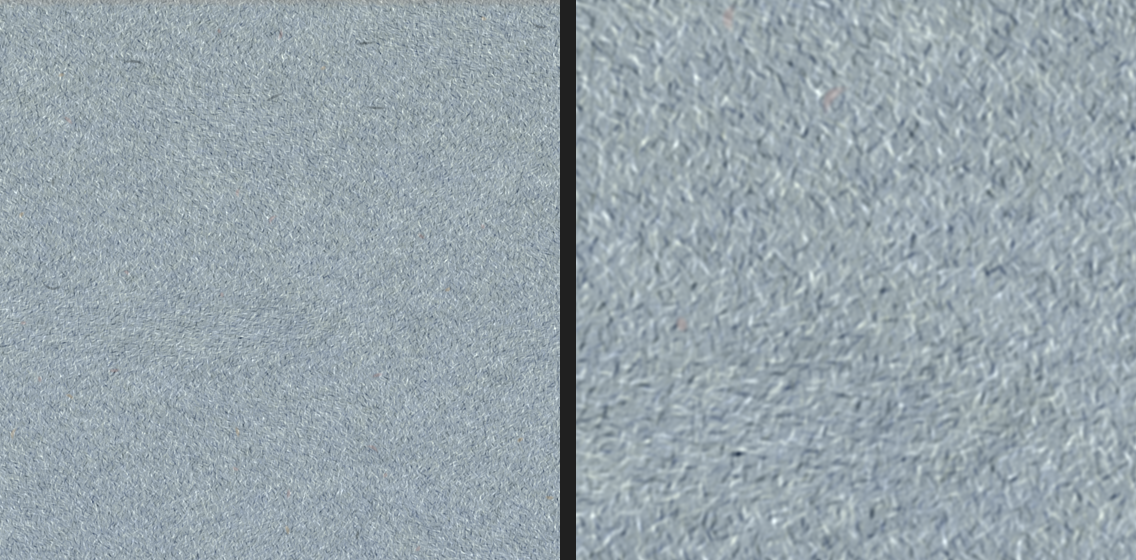
Left: the whole. Right: its middle third, enlarged.
A WebGL 2 fragment shader for this texture:

```glsl
#version 300 es
precision highp float;

uniform vec2 u_resolution;
out vec4 fragColor;

#define FIBRE_CELLS 128.0
#define FIBRE_SIZE vec2(0.33, 0.18)
#define FIBRE_CONTRAST 0.127
#define GRAIN_CONTRAST 0.034
#define CLOUD_CONTRAST 0.013
#define TINT_STRENGTH 0.015
#define PAPER_COLOR vec3(0.599, 0.652, 0.681)
#define OCHRE_COLOR vec3(0.67, 0.62, 0.53)
#define ROSE_COLOR vec3(0.63, 0.57, 0.57)
#define HAIR_COLOR vec3(0.36, 0.40, 0.42)
#define EDGE_COLOR vec3(0.60, 0.61, 0.60)

// Three random values in 0..1 for a cell and an index
vec3 hash3(vec2 cell, int index) {
    uvec3 v = uvec3(ivec3(ivec2(cell), index));
    v = v * 1664525u + 1013904223u;
    v.x += v.y * v.z;
    v.y += v.z * v.x;
    v.z += v.x * v.y;
    v ^= v >> 16u;
    v.x += v.y * v.z;
    v.y += v.z * v.x;
    v.z += v.x * v.y;
    return vec3(v) * exp2(-32.0);
}

mat2 rotation(float angle) {
    float c = cos(angle), s = sin(angle);
    return mat2(c, -s, s, c);
}

// Lay of the pulp: mostly upright, loosely combed sideways in one band
float flowAngle(vec2 uv) {
    float wave = sin(uv.x * 9.0 + 3.0 * sin(uv.y * 7.0))
               + sin(uv.y * 13.0 - uv.x * 5.0);
    float band = (uv.y - 0.41 - 0.02 * sin(uv.x * 8.0)) / 0.08;
    return 1.75 + 0.25 * wave - 0.9 * exp(-band * band);
}

// Cellular sum of strokes with faint opposite rims: x is tone, y is tint
vec2 strokes(vec2 uv, float cells, vec2 size, float followFlow, int seed) {
    vec2 p = uv * cells;
    vec2 home = floor(p);
    vec2 sum = vec2(0.0);
    for (int j = -1; j <= 1; j++) {
        for (int i = -1; i <= 1; i++) {
            vec2 cell = home + vec2(i, j);
            float lay = followFlow * flowAngle((cell + 0.5) / cells);
            for (int k = 0; k < 4; k++) {
                vec3 place = hash3(cell, seed + k);
                vec3 look = hash3(cell, seed + k + 8);
                vec2 q = rotation(lay + 2.0 * (place.z - 0.5)) * (p - cell - place.xy);
                q /= size;
                float stroke = exp(-0.5 * dot(q, q)) * (1.0 - 0.5 * q.y * q.y);
                sum += (2.0 * look.xy - 1.0) * stroke;
            }
        }
    }
    return sum;
}

// Sparse bent slivers, at most one per cell; x is coverage, y a random value
vec2 slivers(vec2 uv, float cells, vec2 size, float chance, int seed) {
    vec2 p = uv * cells;
    vec2 cell = floor(p);
    vec3 place = hash3(cell, seed);
    vec3 look = hash3(cell, seed + 1);
    vec2 q = rotation(6.283 * look.x) * (p - cell - mix(vec2(0.2), vec2(0.8), place.xy));
    q.y -= (look.y - 0.5) * 8.0 * q.x * q.x;
    q /= size * vec2(0.5 + 0.7 * look.z, 1.0);
    float cover = 1.0 - smoothstep(0.3, 1.3, length(q));
    return vec2(cover * step(place.z, chance), look.y);
}

void main() {
    vec2 uv = gl_FragCoord.xy / u_resolution;

    // Fibre mat, fine grain and cloudy density
    vec2 fibre = strokes(uv, FIBRE_CELLS, FIBRE_SIZE, 1.0, 10);
    vec2 grain = strokes(uv, 256.0, vec2(0.3), 1.0, 40);
    vec2 cloud = strokes(uv, 45.0, vec2(0.4, 0.22), 0.0, 70);
    vec2 drift = strokes(uv, 15.0, vec2(0.42, 0.26), 0.0, 100);
    float tone = FIBRE_CONTRAST * fibre.x + GRAIN_CONTRAST * grain.x
               + CLOUD_CONTRAST * (cloud.x + 0.7 * drift.x);
    float tint = TINT_STRENGTH * (fibre.y + 0.5 * cloud.y + 0.3 * drift.y)
               + 0.1 * tone + 0.012 * (uv.y - 0.5);
    vec3 color = PAPER_COLOR + tone + tint * vec3(0.4, 0.25, -0.8);

    // Coloured flecks and dark hairs
    vec2 fleck = slivers(uv, 11.0, vec2(0.10, 0.04), 0.25, 130);
    vec3 fleckColor = mix(OCHRE_COLOR, ROSE_COLOR, step(0.5, fleck.y));
    color = mix(color, fleckColor + 0.6 * tone, 0.6 * fleck.x);
    vec2 hair = slivers(uv, 7.0, vec2(0.12, 0.02), 0.25, 150);
    color = mix(color, HAIR_COLOR + 0.5 * tone, 0.65 * hair.x);

    // Worn warm rim along the top
    float rim = smoothstep(0.985, 1.0, uv.y + 0.003 * cloud.x);
    color = mix(color, EDGE_COLOR + 0.6 * tone, 0.6 * rim);

    fragColor = vec4(clamp(color, 0.0, 1.0), 1.0);
}
```
